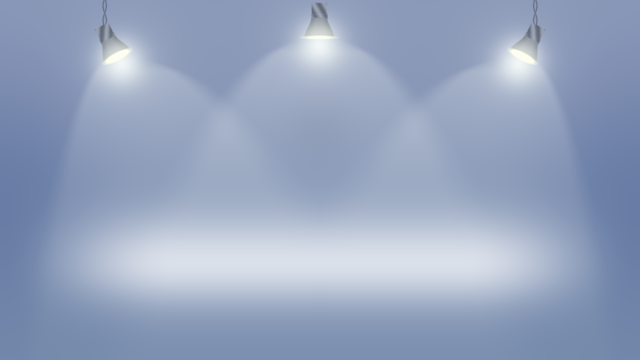
This background is drawn by a Shadertoy shader. Its source:

```glsl
// Three hanging spotlights over a soft blue studio wall with a bright floor pool.
// Gradients shade the wall, parabolic domes form the beams, and distance
// functions draw the lamps; the side lamps share one mirrored half.

const vec3 LIGHT = vec3(0.97, 0.99, 0.98);

float fill(float d) {
    float px = 1.0 / iResolution.y;
    return 1.0 - smoothstep(-px, px, d);
}

float box(vec2 p, vec2 halfSize) {
    vec2 d = abs(p) - halfSize;
    return length(max(d, 0.0)) + min(max(d.x, d.y), 0.0);
}

// Dome of light below a lamp; spread gives its left and right widths
float beam(vec2 p, vec2 spread) {
    float drop = max(-p.y, 0.0);
    float width = (p.x < 0.0 ? spread.x : spread.y) * sqrt(drop) + 0.01;
    float inside = 1.0 - smoothstep(0.78, 1.12, abs(p.x) / width);
    return inside * smoothstep(0.0, 0.05, drop) * exp(-drop * 2.6);
}

// Tight core and wide haze around a lamp mouth
float halo(vec2 p) {
    float r = length(p);
    return 0.68 * exp(-r * r / 0.0042) + 0.34 * exp(-r / 0.085);
}

// Two twisted strands hanging from the top edge down to endY
float cable(vec2 p, float endY) {
    float sway = 0.0045 * sin(p.y * 75.0);
    float strand = min(abs(p.x - sway), abs(p.x + sway)) - 0.0017;
    return fill(max(strand, endY - p.y));
}

// Lamp in its own frame: mouth at the origin, housing upward
vec3 drawLamp(vec3 col, vec2 p, float mouthHeight) {
    float bracket = min(box(p - vec2(0.0, 0.079), vec2(0.018, 0.014)) - 0.003,
                        box(p - vec2(0.0, 0.059), vec2(0.023, 0.006)));
    vec3 metal = mix(vec3(0.33, 0.36, 0.42), vec3(0.60, 0.63, 0.68),
                     0.5 + 0.5 * sin(p.x * 210.0 + p.y * 120.0));
    col = mix(col, metal, 0.85 * fill(bracket));

    float width = mix(0.041, 0.022, smoothstep(0.0, 0.056, p.y));
    float shade = max(abs(p.x) - width, abs(p.y - 0.027) - 0.028);
    vec3 shell = mix(vec3(0.78, 0.80, 0.78), vec3(0.53, 0.56, 0.60),
                     smoothstep(0.0, 0.06, p.y));
    shell -= 0.08 * smoothstep(0.3, 1.0, abs(p.x) / width);
    col = mix(col, shell, 0.9 * fill(shade));

    vec2 radii = vec2(0.041, mouthHeight);
    float mouth = (length(p / radii) - 1.0) * mouthHeight;
    return mix(col, vec3(1.0, 1.0, 0.93), fill(mouth));
}

void mainImage(out vec4 fragColor, in vec2 fragCoord) {
    vec2 p = fragCoord / iResolution.y;
    p.x -= 0.5 * iResolution.x / iResolution.y;
    vec2 m = vec2(abs(p.x), p.y);

    // Wall, darkest halfway up both sides
    vec3 col = mix(vec3(0.455, 0.535, 0.67), vec3(0.54, 0.595, 0.72),
                   smoothstep(0.0, 1.0, p.y));
    float side = smoothstep(0.4, 0.88, m.x);
    float midHeight = (p.y - 0.5) / 0.32;
    col -= vec3(0.085, 0.075, 0.045) * side * exp(-midHeight * midHeight);

    // Beams and the faint dip where they meet
    vec2 middle = p - vec2(-0.002, 0.896);
    vec2 outer = m - vec2(0.563, 0.843);
    float beams = 0.20 * beam(middle, vec2(0.62))
                + 0.17 * beam(outer, vec2(0.80, 0.27));
    col += beams * (LIGHT - col) * 1.5;
    col -= 0.025 * exp(-dot(middle + vec2(0.0, 0.25), middle + vec2(0.0, 0.25)) / 0.009);

    // Pool of light on the floor
    float rise = p.y - 0.27;
    float band = rise / (rise > 0.0 ? 0.132 : 0.112);
    float reach = 1.0 - smoothstep(0.40, 0.88, m.x);
    float pool = exp(-band * band) * reach;
    col = mix(col, vec3(0.87, 0.89, 0.925), 0.96 * pool);

    // Light spilling from the mouths
    float glow = halo(middle + vec2(0.0, 0.022)) + halo(outer + vec2(0.012, 0.018));
    col = mix(col, LIGHT, min(glow, 1.0) * 0.92);

    // Cables and lamps; the outer frame is tilted towards the centre
    vec3 cord = vec3(0.36, 0.38, 0.46);
    col = mix(col, cord, 0.8 * cable(middle, 0.98));
    col = mix(col, cord, 0.8 * cable(m - vec2(0.598, 0.0), 0.92));
    vec2 axis = vec2(0.46, 0.888);
    vec2 tilted = vec2(dot(outer, vec2(axis.y, -axis.x)), dot(outer, axis));
    col = drawLamp(col, middle, 0.005);
    col = drawLamp(col, tilted, 0.011);

    // Thin bloom over the housings
    float bloom = exp(-dot(middle, middle) / 0.002) + exp(-dot(outer, outer) / 0.002);
    col = mix(col, LIGHT, 0.3 * min(bloom, 1.0));

    fragColor = vec4(clamp(col, 0.0, 1.0), 1.0);
}
```
